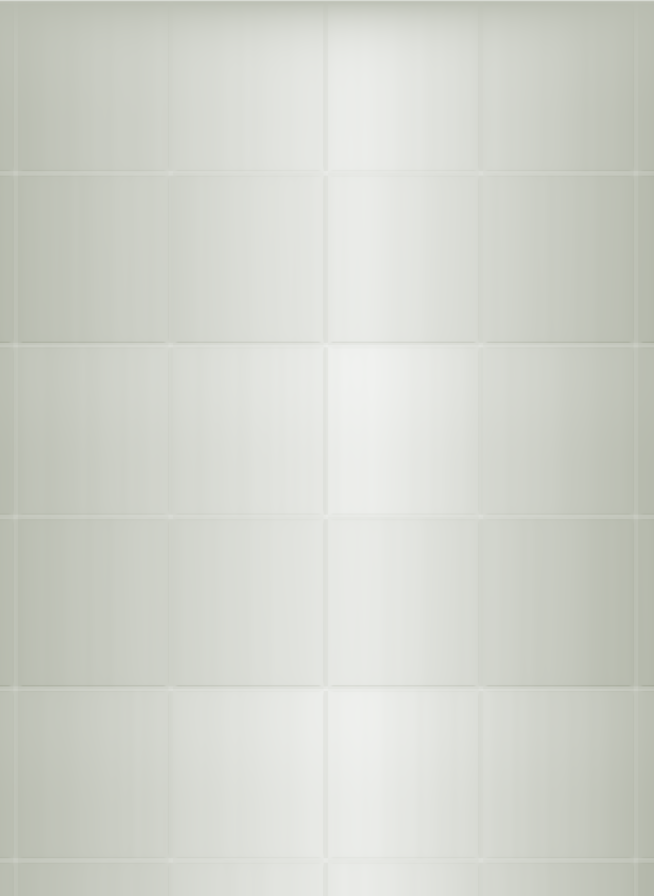
This texture is drawn by a Shadertoy shader. Its source:

```glsl
// Glossy pale wall tiles: a grid of wide seams under a soft vertical sheen.
// A single tone value (0 shade, 1 light) gathers sheen, gloss, streaks and
// bevelled seams, then blends between two grey-green colours.

#define TILE_SIZE vec2(0.2371, 0.1917)     // fraction of the canvas
#define SEAM_ORIGIN vec2(0.0240, 0.0397)   // lowest left seam crossing
#define SEAM_HALF_WIDTH 0.0025             // fraction of canvas height
#define SHEEN_CENTER 0.55
#define STREAK_COUNT 95.0
#define STREAK_DEPTH 0.035
#define TILE_VARIATION 0.05
#define TOP_SHADOW_FALLOFF 32.0
#define SHADE_COLOR vec3(0.715, 0.730, 0.680)
#define LIGHT_COLOR vec3(0.930, 0.935, 0.925)

float hash(vec2 p) {
    return fract(sin(dot(p, vec2(127.1, 311.7))) * 43758.5453);
}

// Smooth one-dimensional noise along x, with a separate seed per row
float streakNoise(float x, float seed) {
    float cell = floor(x);
    float f = fract(x);
    return mix(hash(vec2(cell, seed)), hash(vec2(cell + 1.0, seed)),
               f * f * (3.0 - 2.0 * f));
}

// Soft-edged stripe around zero
float stripe(float distance, float halfWidth, float blur) {
    return 1.0 - smoothstep(halfWidth - blur, halfWidth + blur, abs(distance));
}

// Rounded ridge of light, falling faster on its right side
float sheen(float x) {
    float d = x - SHEEN_CENTER;
    d *= d < 0.0 ? 1.75 : 2.25;
    return 1.03 - sqrt(d * d + 0.004);
}

void mainImage(out vec4 fragColor, in vec2 fragCoord) {
    vec2 uv = fragCoord / iResolution.xy;
    float aspect = iResolution.x / iResolution.y;
    float blur = max(0.0008, 0.75 / iResolution.y);

    // Tile index, position inside it, and signed distance to nearest seams
    vec2 grid = (uv - SEAM_ORIGIN) / TILE_SIZE;
    vec2 tile = floor(grid);
    vec2 local = fract(grid);
    vec2 seam = (fract(grid + 0.5) - 0.5) * TILE_SIZE * vec2(aspect, 1.0);
    float dullRow = mod(tile.y, 2.0);

    // Sheen, tile variation and alternating glossy rows
    float tone = sheen(uv.x);
    tone += TILE_VARIATION * (hash(tile + 3.0) - 0.5);
    float gloss = 0.07 * smoothstep(0.25, 0.85, local.y) - 0.005;
    float dull = -0.035 - 0.02 * (1.0 - local.y);
    tone += mix(gloss, dull, dullRow);

    // Fine vertical streaks in two widths
    float streaks = streakNoise(uv.x * STREAK_COUNT, tile.y) - 0.5;
    streaks += 0.5 * (streakNoise(uv.x * STREAK_COUNT * 0.4, tile.y + 9.0) - 0.5);
    tone += STREAK_DEPTH * streaks;

    // Faint rounding of the tile rims
    vec2 rim = exp(-abs(seam) * 140.0);
    tone -= 0.035 * max(rim.x, rim.y);

    // Seam bands: a grey upright and a pale level one
    float upright = stripe(seam.x, SEAM_HALF_WIDTH, blur);
    float level = stripe(seam.y, SEAM_HALF_WIDTH, blur);
    float groutTone = 0.13 + 0.70 * tone;
    tone = mix(tone, groutTone, 0.85 * upright);
    tone = mix(tone, groutTone + 0.11, 0.75 * level);

    // Thin bevel lines, broken at the crossings
    float inTile = smoothstep(0.004, 0.009, abs(seam.x));
    float inColumn = smoothstep(0.004, 0.009, abs(seam.y));
    float upperLine = stripe(seam.y - 0.0032, 0.0008, blur);
    float lowerLine = stripe(seam.y + 0.0032, 0.0006, blur);
    float sideLine = stripe(seam.x + 0.0026, 0.0006, blur);
    tone -= inTile * (upperLine * mix(0.10, 0.24, dullRow) + 0.07 * lowerLine);
    tone -= inColumn * 0.07 * sideLine;
    tone += 0.08 * upright * level;

    // Shadow below the top edge, closed by a pale lip
    float depth = 1.0 - uv.y;
    tone = mix(tone, 0.03, 0.95 * exp(-depth * TOP_SHADOW_FALLOFF));
    tone = mix(tone, 0.6, stripe(depth, 0.0014, blur));

    fragColor = vec4(mix(SHADE_COLOR, LIGHT_COLOR, tone), 1.0);
}
```
